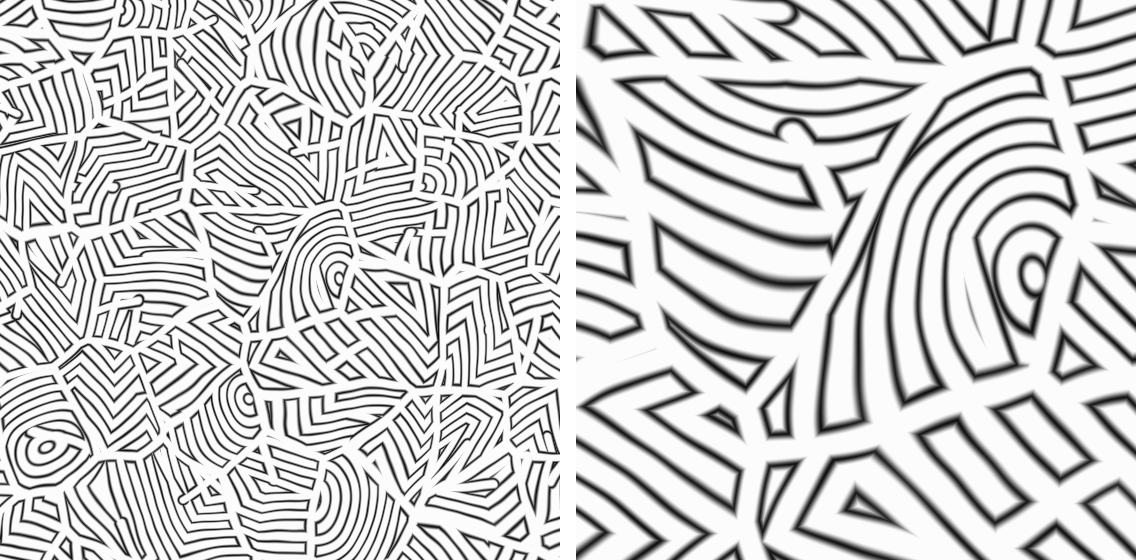
Left, the full canvas; right, a detail of the centre.
A WebGL 2 fragment shader for this pattern:

```glsl
#version 300 es
precision highp float;
// Hand-inked labyrinth: nested bends, zigzags and arcs of capped fingers between white lanes.

#define CELLS 6.4        // patches across the canvas
#define PITCH 0.0182     // distance between neighbouring lines
#define HALF_WIDTH 0.0018
#define SOFTNESS 0.0025
#define FREE_SHARE 0.42  // share of patches with a flow of their own
#define GUIDE_SHARE 0.66 // share of other borders that lines run along
#define BEND 0.055       // large curves
#define BEND_FREQ 3.4
#define WOBBLE 0.0013    // unsteady hand
#define WOBBLE_FREQ 30.0
#define INK vec3(0.03)
#define PAPER vec3(0.988)

uniform vec2 u_resolution;
out vec4 fragColor;

vec2 hash2(vec2 p) {
    vec3 q = fract(p.xyx * vec3(0.1031, 0.1030, 0.0973));
    q += dot(q, q.yzx + 33.33);
    return fract((q.xx + q.yz) * q.zy);
}

vec2 randomDirection(vec2 id) {
    float angle = 6.28318 * hash2(id).x;
    return vec2(cos(angle), sin(angle));
}

float gradientNoise(vec2 p) {
    vec2 i = floor(p), f = p - i;
    vec2 u = f * f * f * (f * (f * 6.0 - 15.0) + 10.0);
    vec2 e = vec2(0.0, 1.0);
    float a = dot(randomDirection(i), f);
    float b = dot(randomDirection(i + e.yx), f - e.yx);
    float c = dot(randomDirection(i + e.xy), f - e.xy);
    float d = dot(randomDirection(i + e.yy), f - e.yy);
    return mix(mix(a, b, u.x), mix(c, d, u.x), u.y);
}

vec2 noiseOffset(vec2 p) {
    return vec2(gradientNoise(p + 40.0), gradientNoise(p + 91.7));
}

vec2 site(vec2 id) { return id + 0.04 + 0.92 * hash2(id + 57.0); }

bool isFree(vec2 id) { return hash2(id + 131.0).x < FREE_SHARE; }

// Id of the patch whose site is closest.
vec2 nearestPatch(vec2 p) {
    vec2 home = floor(p), best = home;
    float closest = 1e3;
    for (int y = -2; y <= 2; y++)
    for (int x = -2; x <= 2; x++) {
        vec2 id = home + vec2(x, y);
        float d = distance(p, site(id));
        if (d < closest) { closest = d; best = id; }
    }
    return best;
}

// Flow inside a free patch: arcs around a point, or a zigzag.
float freeFlow(vec2 r, vec2 id) {
    vec2 axis = randomDirection(id + 13.0), pick = hash2(id + 71.0);
    vec2 q = vec2(dot(r, axis), dot(r, vec2(-axis.y, axis.x)));
    if (pick.x < 0.45) return length(q - vec2(0.25 + 0.6 * pick.y, 0.0));
    float fold = abs(fract(q.x / 0.9 + pick.y) - 0.5) * 0.9;
    float slope = mix(0.5, 1.1, pick.y);
    return fold * sin(slope) + q.y * cos(slope);
}

// Distance to a ray that leaves the origin.
float rayDistance(vec2 r, vec2 dir) {
    return length(r - dir * max(dot(r, dir), 0.0));
}

// Signed distance to the fingers, joined by bridges and trimmed by lanes.
float labyrinth(vec2 p) {
    vec2 id = nearestPatch(p), center = site(id), r = p - center;
    vec2 spoke = randomDirection(id + 29.0);
    bool freePatch = isFree(id);
    float flow = freePatch ? freeFlow(r, id) : 1.2 + dot(r, spoke);
    float cut = 1e3;
    for (int y = -2; y <= 2; y++)
    for (int x = -2; x <= 2; x++) {
        if (x == 0 && y == 0) continue;
        vec2 other = id + vec2(x, y), neighbour = site(other);
        float d = dot(0.5 * (center + neighbour) - p, normalize(neighbour - center));
        // The sum of ids is the same seen from either side of the border.
        bool guides = hash2(id + other + 211.0).y < GUIDE_SHARE;
        if (guides && !freePatch && !isFree(other)) flow = min(flow, d);
        else cut = min(cut, d);
    }
    flow /= CELLS;
    float finger = abs(mod(flow, 2.0 * PITCH) - PITCH) - 0.5 * PITCH;

    // One spoke bridges the fingers, another opens them.
    vec2 chance = hash2(id + 83.0);
    float bridge = rayDistance(r, -spoke) / CELLS - 0.5 * PITCH;
    if (chance.x < 0.6) finger = min(finger, max(bridge, 0.5 * PITCH - abs(flow)));
    vec2 side = vec2(-spoke.y, spoke.x) + spoke * (chance.y - 0.3);
    if (!freePatch) cut = min(cut, rayDistance(r, normalize(side)));
    return max(finger, 0.5 * PITCH - cut / CELLS);
}

void main() {
    vec2 p = gl_FragCoord.xy / u_resolution.y;
    float pixel = 1.0 / u_resolution.y;

    // Bend the plane into arcs, then shake it slightly.
    vec2 bent = p + BEND * noiseOffset(p * BEND_FREQ);
    bent += 0.2 * BEND * noiseOffset(p * BEND_FREQ * 3.0) + WOBBLE * noiseOffset(p * WOBBLE_FREQ);

    // Pen pressure varies along the stroke.
    float halfWidth = HALF_WIDTH * (1.0 + 0.4 * gradientNoise(p * 20.0));
    float soft = max(SOFTNESS, 0.7 * pixel);
    float edge = abs(labyrinth(bent * CELLS + 20.0));
    float stroke = 1.0 - smoothstep(halfWidth - soft, halfWidth + soft, edge);

    fragColor = vec4(mix(PAPER, INK, stroke), 1.0);
}
```
